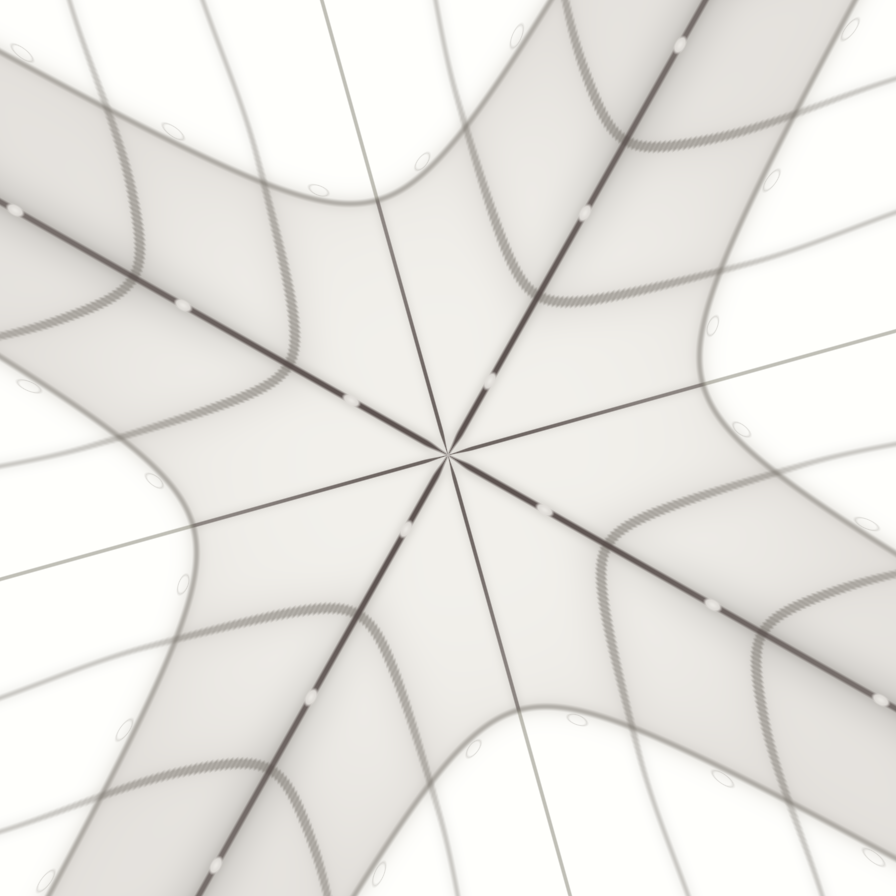
This background is drawn by a Shadertoy shader. Its source:

```glsl
const vec3 WHITE = vec3(1.0, 1.0, 0.99);
const vec3 PAPER = vec3(0.948, 0.941, 0.922);
const vec3 SHADE = vec3(0.875, 0.862, 0.845);
const vec3 INK = vec3(0.33, 0.29, 0.28);
const vec3 PALE_INK = vec3(0.46, 0.44, 0.41);
const vec3 OLIVE = vec3(0.48, 0.47, 0.41);

mat2 rotation(float angle) {
    float c = cos(angle), s = sin(angle);
    return mat2(c, -s, s, c);
}

float stroke(float d, float halfWidth, float soft) {
    return 1.0 - smoothstep(halfWidth - soft, halfWidth + soft, abs(d));
}

float glow(float d, float radius) {
    return exp(-d * d / (radius * radius));
}

// Signed offset from the nearest repeat, counted upward from the first
float repeatOffset(float x, float first, float period) {
    return x - first - period * max(round((x - first) / period), 0.0);
}

// Distance to the rounded bay boundary; positive inside the bay
float bayDistance(vec2 q, float bend, float reach) {
    float root = sqrt(q.y * q.y + bend * bend);
    float slope = q.y / root;
    return (q.x - root - reach) / sqrt(1.0 + slope * slope);
}

// Distance to the nested ribs, which bend smoothly across each arm
float ribDistance(vec2 q, float bend, float first, float period) {
    float gap = q.x - q.y;
    float root = sqrt(gap * gap + bend * bend);
    float level = 0.5 * (q.x + q.y - root) - 0.0156 * smoothstep(0.38, 0.62, q.x);
    float t = gap / root;
    return repeatOffset(level, first, period) / sqrt(0.5 + 0.5 * t * t);
}

void mainImage(out vec4 fragColor, in vec2 fragCoord) {
    float size = min(iResolution.x, iResolution.y);
    float pixel = 1.0 / size;
    vec2 p = (fragCoord - 0.5 * iResolution.xy) / size + vec2(0.0, 0.008);
    p = rotation(radians(15.5)) * p;

    // Fold into one eighth: x follows a thin axis, the diagonal is an arm
    vec2 folded = abs(p);
    vec2 q = vec2(max(folded.x, folded.y), min(folded.x, folded.y));
    float radius = length(p);
    float along = (q.x + q.y) * 0.70711;
    float across = (q.x - q.y) * 0.70711;

    // Shaded star and pale bays
    float bay = bayDistance(q, 0.104, 0.1914);
    float inBay = smoothstep(-0.004, 0.004, bay);
    float rib = ribDistance(q, 0.064, 0.1125, 0.1406);
    float depth = smoothstep(0.12, 0.58, radius);
    vec3 star = mix(PAPER, SHADE, 0.68 * depth);
    star = mix(star, SHADE, 0.45 * glow(min(bay, 0.0), 0.035) * smoothstep(0.2, 0.45, radius));
    star = mix(star, SHADE, 0.5 * glow(rib, 0.028));
    star *= 1.0 - 0.09 * glow(across, 0.03) * smoothstep(0.08, 0.4, along);
    vec3 open = mix(WHITE, PAPER, 0.55 * glow(max(bay, 0.0), 0.018));
    vec3 color = mix(star, open, inBay);

    // Ribs with fine ridges near the arms
    float nearArm = 1.0 - smoothstep(0.03, 0.24, across);
    float ridge = sin(across * 1360.0) * nearArm;
    float ribWidth = mix(0.0025, 0.0052, nearArm) + 0.0007 * ridge;
    float ribInk = mix(mix(0.36, 0.47, nearArm), 0.32, inBay) + 0.05 * ridge;
    color = mix(color, PALE_INK, ribInk * stroke(rib, ribWidth, 0.0014 + pixel));
    color = mix(color, PALE_INK, 0.08 * glow(rib, 0.009));

    // Bay outline and its small loops
    color = mix(color, PALE_INK, 0.46 * stroke(bay, 0.0028, 0.0015 + pixel));
    color = mix(color, PALE_INK, 0.09 * glow(bay, 0.009));
    vec2 loopPoint = vec2(bay - 0.0105, repeatOffset(q.y, 0.06, 0.139));
    float loopRing = length(loopPoint / vec2(0.0055, 0.0095)) - 1.0;
    color = mix(color, PALE_INK, 0.2 * stroke(loopRing * 0.006, 0.0006, pixel));

    // Thin axes
    float taper = smoothstep(0.0, 0.03, radius);
    float axisWidth = 0.0017 * taper + 0.0003;
    float axisInk = mix(mix(0.86, 0.62, smoothstep(0.05, 0.3, radius)), 0.48, inBay);
    color = mix(color, mix(INK, OLIVE, inBay), axisInk * stroke(q.y, axisWidth, pixel));
    color = mix(color, PALE_INK, 0.1 * (1.0 - inBay) * glow(q.y, 0.007));

    // Broad arms with soft shadows
    float armInk = mix(0.94, 0.68, smoothstep(0.08, 0.55, along));
    float armWidth = 0.0005 + 0.0026 * taper;
    color = mix(color, PALE_INK, 0.23 * taper * glow(across, 0.009));
    color = mix(color, INK, armInk * stroke(across, armWidth, 0.0008 + pixel));

    // Pale beads spaced along the arms
    float firstBead = p.x * p.y > 0.0 ? 0.095 : 0.124;
    float beadOffset = repeatOffset(along, firstBead, 0.2155);
    float bead = length(vec2(beadOffset / 0.0115, across / 0.0062));
    color = mix(color, SHADE, 0.95 * (1.0 - smoothstep(0.65, 1.1, bead)));
    color = mix(color, PAPER, 0.7 * glow(bead, 0.55));

    // Bright hub
    color = mix(color, SHADE, 0.7 * glow(radius, 0.0025));
    fragColor = vec4(clamp(color, 0.0, 1.0), 1.0);
}
```
